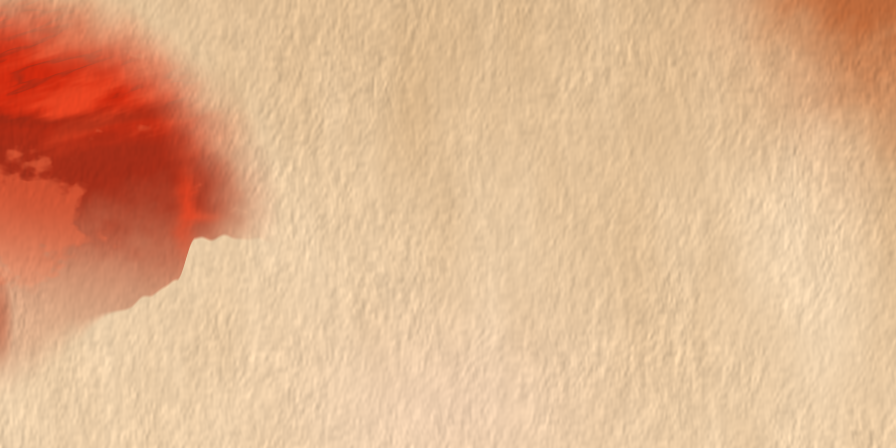
Write a Shadertoy shader that draws this background.

```glsl
// Aged, vertically fibred paper with a soft red bloom at the left
// and a rusty stain in the upper right corner. Layered value noise makes
// the grain; ellipses and a stepped lower edge shape the washes.

const vec3 PAPER_LIGHT = vec3(0.940, 0.825, 0.680);
const vec3 PAPER_DARK = vec3(0.800, 0.645, 0.465);
const vec3 PAPER_PINK = vec3(0.945, 0.815, 0.705);
const vec3 RED = vec3(0.800, 0.150, 0.050);
const vec3 SCARLET = vec3(0.900, 0.250, 0.120);
const vec3 MAROON = vec3(0.630, 0.160, 0.080);
const vec3 CORAL = vec3(0.830, 0.320, 0.190);
const vec3 MAUVE = vec3(0.720, 0.370, 0.260);
const vec3 RUST = vec3(0.720, 0.380, 0.200);

const vec2 BLOOM_CENTER = vec2(0.0, 0.5);
const vec2 BLOOM_RADII = vec2(0.56, 0.51);
const vec2 FIBRE_SCALE = vec2(68.0, 24.0);
const float GRAIN_STRENGTH = 0.13;
const float RELIEF_STRENGTH = 0.20;
const float EDGE_SOFTNESS = 0.005;

float hash(vec2 p) {
    return fract(sin(dot(p, vec2(127.1, 311.7))) * 43758.5453);
}

float noise(vec2 p) {
    vec2 i = floor(p), f = fract(p);
    f = f * f * (3.0 - 2.0 * f);
    return mix(mix(hash(i), hash(i + vec2(1, 0)), f.x),
               mix(hash(i + vec2(0, 1)), hash(i + vec2(1, 1)), f.x), f.y);
}

float fbm(vec2 p) {
    float sum = 0.0, weight = 0.5;
    for (int i = 0; i < 4; i++) {
        sum += weight * noise(p);
        p = mat2(1.6, 1.2, -1.2, 1.6) * p + 7.3;
        weight *= 0.5;
    }
    return sum / 0.9375;
}

// Soft elliptical spot: 1 at the centre, fading outwards
float spot(vec2 p, vec2 center, vec2 radii) {
    vec2 q = (p - center) / radii;
    return exp(-dot(q, q));
}

// Short upright fibres: two slanted layers and a fine speckle
float fibres(vec2 p) {
    float bend = 0.014 * (noise(p * 11.0) - 0.5);
    vec2 q = vec2(p.x + bend, p.y);
    float left = noise(vec2(q.x + 0.14 * q.y, q.y) * FIBRE_SCALE);
    float right = noise(vec2(q.x - 0.18 * q.y, q.y) * FIBRE_SCALE * 1.45 + 31.0);
    return 0.38 * left + 0.34 * right + 0.28 * noise(q * vec2(150.0, 85.0));
}

vec3 paper(vec2 p) {
    float shade = 0.14 + 0.34 * smoothstep(0.35, 1.05, p.y);
    shade += 0.20 * spot(p, vec2(0.94, 0.72), vec2(0.16, 0.40));
    shade += 0.20 * spot(p, vec2(1.40, 0.40), vec2(0.25, 0.35));
    shade += 0.34 * spot(p, vec2(2.02, 0.50), vec2(0.12, 0.40));
    shade -= 0.18 * spot(p, vec2(1.80, 0.42), vec2(0.13, 0.30));
    shade += 0.30 * (fbm(p * vec2(12.0, 4.0)) - 0.5);
    vec3 color = mix(PAPER_LIGHT, PAPER_DARK, clamp(shade, 0.0, 1.0));
    return mix(color, PAPER_PINK, 0.6 * spot(p, vec2(1.0, 0.08), vec2(0.32, 0.22)));
}

// Height of the torn lower edge of the bloom
float lowerEdge(float x) {
    float y = 0.17 + 0.14 * smoothstep(0.0, 0.28, x);
    y += 0.06 * smoothstep(0.27, 0.39, x) + 0.09 * smoothstep(0.395, 0.435, x);
    y += 0.012 * sin((x - 0.43) * 18.0) * step(0.43, x);
    return y + 0.016 * (noise(vec2(x * 38.0, 2.0)) - 0.5);
}

float bloomMask(vec2 p) {
    float radius = length((p - BLOOM_CENTER) / BLOOM_RADII);
    radius += 0.16 * (fbm(p * 7.0) - 0.5);
    float body = 1.0 - smoothstep(0.70, 1.10, radius);
    float gap = p.y - lowerEdge(p.x);
    float softness = mix(0.07, EDGE_SOFTNESS, smoothstep(0.08, 0.26, p.x));
    float fade = mix(0.28, 0.97, smoothstep(0.25, 0.62, p.y + 0.14 * p.x));
    fade = max(fade, 0.75 * spot(p, vec2(0.0, 0.30), vec2(0.035, 0.14)));
    return body * fade * smoothstep(-softness, softness, gap);
}

vec3 bloomColor(vec2 p) {
    float folds = fbm(vec2(p.x * 4.0 + p.y * 3.0, p.y * 20.0 - p.x * 7.0));
    float mottle = fbm(p * vec2(13.0, 17.0) + 4.0);
    float upper = smoothstep(0.64, 0.78, p.y + 0.12 * (folds - 0.5));
    vec3 color = mix(MAUVE, MAROON, smoothstep(0.36, 0.64, p.y + 0.16 * (mottle - 0.5)));
    color = mix(color, mix(RED, SCARLET, smoothstep(0.44, 0.74, folds)), upper);
    // Dark creases, then the bright patch and the rim on the right
    float crease = 1.0 - smoothstep(0.0, 0.06, abs(folds - 0.42));
    color = mix(color, MAROON, 0.60 * crease * upper);
    float seam = p.y - 0.72 - 0.10 * p.x + 0.09 * (folds - 0.5);
    color = mix(color, MAROON * 0.85, 0.5 * exp(-seam * seam * 2600.0));
    float patchShape = spot(p, vec2(0.03, 0.51), vec2(0.14, 0.12));
    patchShape += 1.3 * (mottle - 0.5);
    color = mix(color, CORAL, 0.85 * smoothstep(0.36, 0.56, patchShape));
    float rimX = 0.415 + 0.06 * (folds - 0.5);
    float rim = spot(p, vec2(rimX, 0.54), vec2(0.022, 0.10)) * (0.5 + mottle);
    rim += 0.7 * spot(p, vec2(0.455, 0.515), vec2(0.035, 0.012));
    return mix(color, SCARLET, min(0.8 * rim, 1.0));
}

void mainImage(out vec4 fragColor, in vec2 fragCoord) {
    vec2 p = fragCoord / iResolution.y;
    vec3 color = paper(p);

    // Rusty corner stain
    float stain = spot(p, vec2(2.02, 0.98), vec2(0.24, 0.27));
    stain += 0.30 * spot(p, vec2(1.74, 1.02), vec2(0.16, 0.15));
    stain *= 0.5 + fbm(p * 9.0 + 3.0);
    color = mix(color, RUST, min(0.85 * stain, 0.9));

    // Red bloom
    float bloom = bloomMask(p);
    color = mix(color, bloomColor(p), bloom);

    // Fibre tone and raking light, quieter beneath the bloom
    float grain = fibres(p);
    float relief = grain - fibres(p + vec2(0.004, -0.004));
    float patches = 0.3 + 1.2 * fbm(p * 6.0 + 11.0);
    float light = GRAIN_STRENGTH * (grain - 0.5) + RELIEF_STRENGTH * relief;
    color *= 1.0 + light * patches * mix(1.0, 0.6, bloom);
    fragColor = vec4(clamp(color, 0.0, 1.0), 1.0);
}
```
